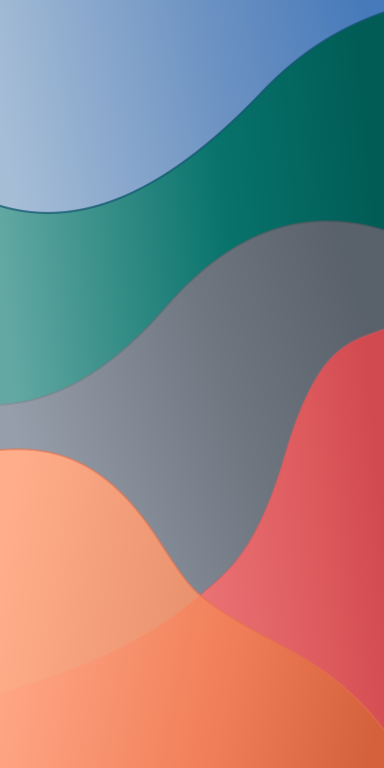
A Shadertoy shader for this background:

```glsl
// Cubic arc between two knots, each holding x, height and slope
float arc(float x, vec3 a, vec3 b) {
    float w = b.x - a.x;
    float t = (x - a.x) / w;
    float s = 1.0 - t;
    return s * s * ((1.0 + 2.0 * t) * a.y + t * w * a.z)
         + t * t * ((1.0 + 2.0 * s) * b.y - s * w * b.z);
}

float wave(float x, vec3 a, vec3 b, vec3 c) {
    return x < b.x ? arc(x, a, b) : arc(x, b, c);
}

float wave(float x, vec3 a, vec3 b, vec3 c, vec3 d) {
    return x < c.x ? wave(x, a, b, c) : arc(x, c, d);
}

// Signed distance to a wave in canvas widths, positive below it
float depthBelow(float height, float y) {
    float d = height - y;
    return d / (length(vec2(dFdx(d), dFdy(d))) * iResolution.x);
}

float coverage(float depth) {
    return clamp(0.5 + depth * iResolution.x, 0.0, 1.0);
}

// Three-stop gradient with its middle stop at 0.6
vec3 ramp(float t, vec3 left, vec3 middle, vec3 right) {
    vec3 tint = mix(left, middle, clamp(t / 0.6, 0.0, 1.0));
    return mix(tint, right, clamp((t - 0.6) / 0.4, 0.0, 1.0));
}

// Fill below the wave and a thin tinted rim along it
vec3 layer(vec3 under, vec3 fill, vec3 rim, float depth, float rimOpacity) {
    vec3 color = mix(under, fill, coverage(depth));
    return mix(color, rim, rimOpacity * (1.0 - smoothstep(0.001, 0.0045, abs(depth))));
}

void mainImage(out vec4 fragColor, in vec2 fragCoord) {
    vec2 uv = fragCoord / iResolution.xy;
    float x = uv.x;

    // Wave outlines
    float greenDepth = depthBelow(wave(x, vec3(0.0, 0.732, -0.15),
        vec3(0.682, 0.880, 0.525), vec3(1.0, 0.984, 0.175)), uv.y);
    float greyDepth = depthBelow(wave(x, vec3(0.0, 0.473, 0.025),
        vec3(0.43, 0.599, 0.575), vec3(1.0, 0.7005, -0.15)), uv.y);
    float redDepth = depthBelow(wave(x, vec3(0.0, 0.0964, 0.17), vec3(0.521, 0.225, 0.425),
        vec3(0.742, 0.4076, 1.7), vec3(1.0, 0.5716, 0.2)), uv.y);
    float orangeDepth = depthBelow(wave(x, vec3(0.0, 0.414, 0.04), vec3(0.404, 0.3034, -0.75),
        vec3(0.521, 0.225, -0.41), vec3(1.0, 0.0495, -0.65)), uv.y);

    // Slanted gradients
    vec3 blue = ramp(x + 0.4 * (uv.y - 0.85), vec3(0.65, 0.74, 0.84),
        vec3(0.42, 0.57, 0.76), vec3(0.28, 0.48, 0.73));
    vec3 green = ramp(x + 0.2 * (uv.y - 0.65), vec3(0.39, 0.66, 0.64),
        vec3(0.03, 0.45, 0.42), vec3(0.0, 0.36, 0.335));
    vec3 grey = ramp(x + 0.6 * (uv.y - 0.5), vec3(0.59, 0.62, 0.67),
        vec3(0.43, 0.46, 0.50), vec3(0.35, 0.38, 0.42));
    vec3 red = ramp((x - 0.5) * 2.0 + 0.4 * (uv.y - 0.3), vec3(0.92, 0.45, 0.46),
        vec3(0.87, 0.36, 0.37), vec3(0.82, 0.29, 0.31));
    vec3 paleOrange = mix(vec3(1.0, 0.68, 0.54), vec3(0.90, 0.55, 0.41),
        clamp(1.6 * x - 0.5 * (uv.y - 0.25), 0.0, 1.0));
    vec3 deepOrange = ramp(x - 0.4 * (uv.y - 0.1), vec3(1.0, 0.65, 0.52),
        vec3(0.94, 0.49, 0.34), vec3(0.83, 0.38, 0.23));

    // Stack from back to front; the orange deepens over the red wave
    vec3 color = layer(blue, green, vec3(0.06, 0.33, 0.43), greenDepth, 0.7);
    color = layer(color, grey, 0.85 * grey, greyDepth, 0.5);
    color = layer(color, red, vec3(0.78, 0.36, 0.38), redDepth, 0.35);
    vec3 orange = mix(paleOrange, deepOrange, coverage(redDepth));
    color = layer(color, orange, vec3(0.90, 0.44, 0.30), orangeDepth, 0.5);

    fragColor = vec4(color, 1.0);
}
```
